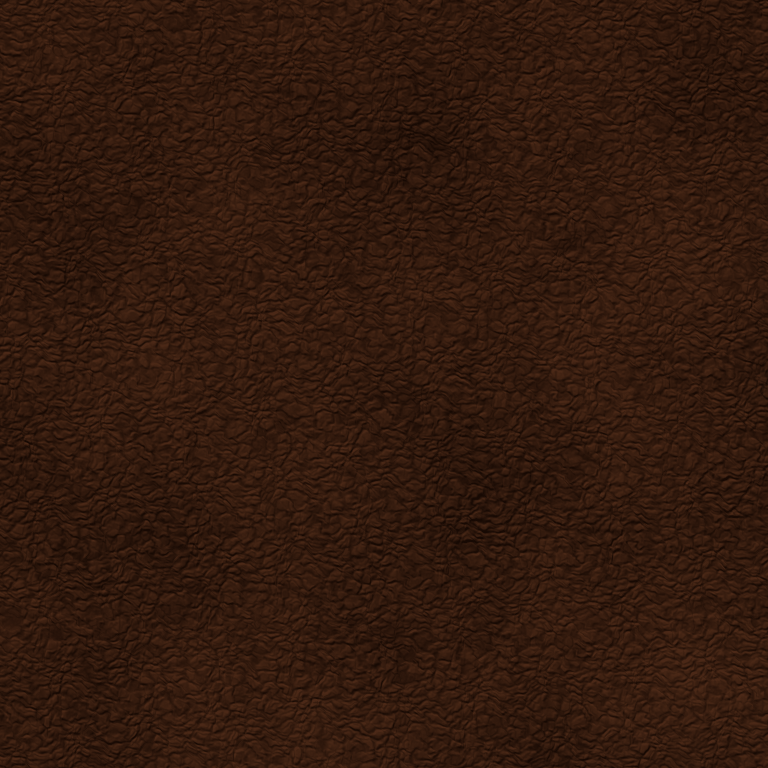
A WebGL 1 fragment shader for this texture:

```glsl
precision highp float;
uniform vec2 u_resolution;

const vec3 CREASE_BROWN = vec3(0.120, 0.055, 0.024);
const vec3 RIDGE_BROWN = vec3(0.270, 0.145, 0.080);
const vec2 TO_LIGHT = vec2(-0.0011, 0.0026);

vec2 hash2(vec2 cell) {
  vec3 q = fract(cell.xyx * vec3(0.1031, 0.1030, 0.0973));
  q += dot(q, q.yzx + 33.33);
  return fract((q.xx + q.yz) * q.zy);
}

// Layered sines, each octave turned and bent by the sum so far
float waves(vec2 p) {
  float sum = 0.0;
  float amplitude = 0.5;
  for (int i = 0; i < 5; i++) {
    p = mat2(0.8, 0.6, -0.6, 0.8) * p * 1.75 + 1.3 + sum;
    sum += amplitude * sin(p.x) * sin(p.y);
    amplitude *= 0.62;
  }
  return sum;
}

// Cellular noise: zero on cell borders, rising toward cell centres
float cellRise(vec2 p) {
  vec2 cell = floor(p);
  vec2 local = p - cell;
  float nearest = 8.0;
  float second = 8.0;
  for (int y = -1; y <= 1; y++) {
    for (int x = -1; x <= 1; x++) {
      vec2 offset = vec2(float(x), float(y));
      float d = length(offset + hash2(cell + offset) - local);
      second = min(second, max(nearest, d));
      nearest = min(nearest, d);
    }
  }
  return second - nearest;
}

vec2 warp(vec2 p, float amount) {
  return p + amount * vec2(waves(p * 24.0), waves(p * 24.0 + 17.0));
}

// Leather relief: long folds, pebbles and small wrinkles
float relief(vec2 p) {
  vec2 q = warp(p, 0.012);
  float folds = smoothstep(0.0, 0.30, cellRise(q * vec2(24.0, 46.0)));
  float pebbles = smoothstep(0.0, 0.50, cellRise(q * vec2(50.0, 76.0) + 9.0));
  float wrinkles = smoothstep(0.0, 0.55, cellRise(q * vec2(98.0, 132.0) + 31.0));
  float foldDepth = 0.22 + 0.25 * waves(p * 15.0 + 5.0);
  return 0.56 * pebbles + 0.32 * wrinkles + max(foldDepth, 0.0) * (folds - 0.7);
}

void main() {
  vec2 p = gl_FragCoord.xy / u_resolution;

  float height = relief(p);
  float slope = height - relief(p + TO_LIGHT);
  float clouds = waves(p * 5.0 + 3.0);
  float pores = cellRise(p * 230.0) - 0.35;

  float tone = 0.57 + 0.55 * (height - 0.52) + 0.55 * slope;
  tone += 0.24 * clouds + 0.12 * pores;
  vec3 color = mix(CREASE_BROWN, RIDGE_BROWN, clamp(tone, -0.2, 1.15));
  gl_FragColor = vec4(color, 1.0);
}
```
